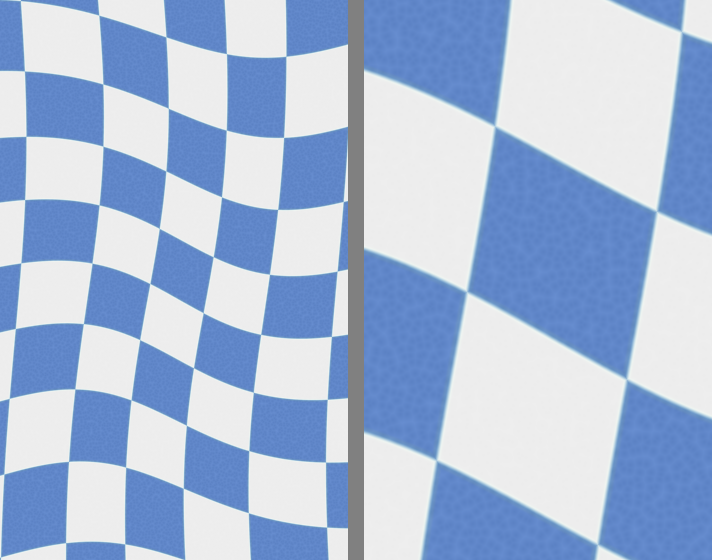
Left, the full canvas; right, a detail of the centre.
Write a Shadertoy shader that draws this pattern.

```glsl
// A blue and off-white checkerboard bent by two crossing waves, with soft pale edges and faint grain.

// Colours
const vec3 WHITE = vec3(0.93);
const vec3 BLUE = vec3(0.38, 0.53, 0.79);
const vec3 RIM_BLUE = vec3(0.40, 0.55, 0.76);
const vec3 EDGE_TINT = vec3(0.02, 0.06, 0.03);

// Board, in canvas heights; x runs right and y runs down
const vec2 CENTRE = vec2(0.3147, 0.5352);     // where the grid coordinate is zero
const vec2 CELL = vec2(0.1043, 0.1100);       // cell size at the centre
const vec2 STRETCH = vec2(0.00193, 0.00069);  // cubic growth of cells outwards
const vec2 GRID_SHIFT = vec2(2.5, 4.0);       // columns and rows before the centre

// Waves, as functions of the grid coordinate
const vec2 WAVE_AMP = vec2(-0.0397, 0.0697);
const vec2 WAVE_FADE = vec2(-0.0026, 0.0011);
const vec2 WAVE_FREQ = vec2(0.469, 0.766);
const vec2 WAVE_SHEAR = vec2(0.53, -0.235);
const vec2 WAVE_OFFSET = vec2(-0.075, -0.04);

// Finish
const float EDGE_SOFTNESS = 0.0016;
const float RIM_WIDTH = 0.0042;
const float GRAIN_SCALE = 190.0;
const float GRAIN_BLUE = 0.045;
const float GRAIN_WHITE = 0.008;
const int SOLVE_STEPS = 16;

vec2 hash2(vec2 p) {
    vec3 q = fract(p.xyx * vec3(0.1031, 0.1030, 0.0973));
    q += dot(q, q.yzx + 33.33);
    return fract((q.xx + q.yz) * q.zy);
}

// Distance to the nearest scattered cell point
float cellular(vec2 p) {
    vec2 base = floor(p), local = fract(p);
    float nearest = 2.0;
    for (int y = -1; y <= 1; y++)
    for (int x = -1; x <= 1; x++) {
        vec2 offset = vec2(x, y);
        vec2 toPoint = offset + hash2(base + offset) - local;
        nearest = min(nearest, dot(toPoint, toPoint));
    }
    return sqrt(nearest);
}

// Grid coordinate to canvas position
vec2 warp(vec2 g) {
    vec2 wave = sin(WAVE_FREQ * (g.yx + WAVE_SHEAR * g + WAVE_OFFSET));
    return CENTRE + CELL * g + STRETCH * g * g * g + (WAVE_AMP - WAVE_FADE * g * g) * wave;
}

// Canvas position to grid coordinate, by fixed-point iteration
vec2 unwarp(vec2 p) {
    vec2 g = (p - CENTRE) / CELL;
    for (int i = 0; i < SOLVE_STEPS; i++) g += 0.85 * (p - warp(g)) / CELL;
    return g;
}

// Signed distance to the cell edges, positive inside blue cells
float checkerDistance(vec2 grid) {
    vec2 dx = dFdx(grid), dy = dFdy(grid);
    vec2 slope = sqrt(dx * dx + dy * dy) * iResolution.y;
    vec2 toLine = abs(grid - round(grid)) / max(slope, vec2(1e-4));
    vec2 cell = floor(grid);
    float parity = mod(cell.x + cell.y, 2.0);
    return min(toLine.x, toLine.y) * (2.0 * parity - 1.0);
}

void mainImage(out vec4 fragColor, in vec2 fragCoord) {
    vec2 p = fragCoord / iResolution.y;
    p.y = 1.0 - p.y;
    float edge = checkerDistance(unwarp(p) + GRID_SHIFT);

    // Blue cells with a duller rim, blended softly into white
    float softness = max(EDGE_SOFTNESS, 0.75 / iResolution.y);
    float cover = smoothstep(-softness, softness, edge);
    vec3 blue = mix(RIM_BLUE, BLUE, smoothstep(0.5 * RIM_WIDTH, RIM_WIDTH, edge));
    vec3 color = mix(WHITE, blue, cover);

    // Pale cyan line along the edges
    color += EDGE_TINT * exp(-pow(edge / softness, 2.0));

    // Printed grain, stronger on blue
    float grain = cellular(p * GRAIN_SCALE) - 0.5;
    color += grain * mix(GRAIN_WHITE, GRAIN_BLUE, cover);

    fragColor = vec4(clamp(color, 0.0, 1.0), 1.0);
}
```
